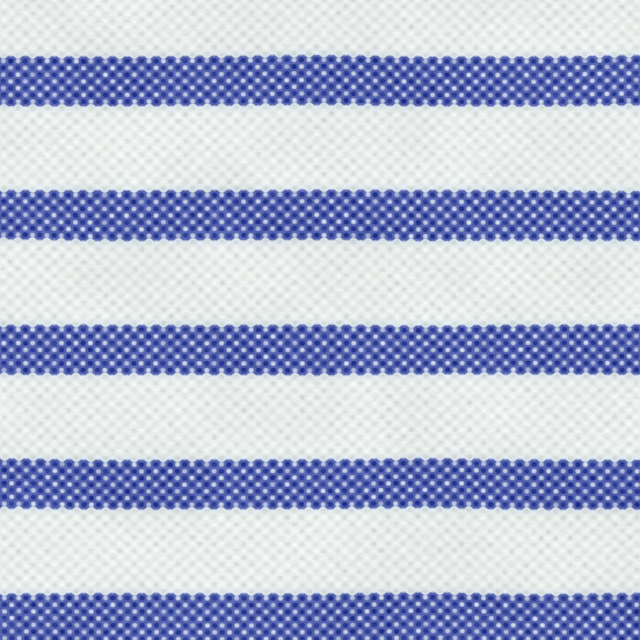
Write a Shadertoy shader that draws this texture.

```glsl
// Plain-woven white cotton with horizontal blue stripes.

const float PI = 3.14159265;

float hash(vec2 p) {
    return fract(sin(dot(p, vec2(127.1, 311.7))) * 43758.5453);
}

float noise(vec2 p) {
    vec2 i = floor(p), f = fract(p);
    f = f * f * (3.0 - 2.0 * f);
    return mix(mix(hash(i), hash(i + vec2(1, 0)), f.x),
               mix(hash(i + vec2(0, 1)), hash(i + vec2(1, 1)), f.x), f.y);
}

void mainImage(out vec4 fragColor, in vec2 fragCoord) {
    vec2 uv = fragCoord / iResolution.xy;

    // Thread coordinates: one unit per thread, slightly uneven
    vec2 drift = vec2(noise(uv * vec2(7.0, 9.0)), noise(uv * vec2(6.0, 8.0) + 31.0)) - 0.5;
    vec2 thread = vec2(uv.x * 88.0, (uv.y - 0.837) / 0.0105) + 0.3 * drift;
    vec2 cell = floor(thread);
    float jitter = hash(cell);
    float grain = noise(thread * vec2(2.0, 3.0)) - 0.5;

    // Checkered weave: positive where the warp is on top, negative for the weft
    float weave = sin(PI * thread.x) * sin(PI * thread.y);
    float warpTop = smoothstep(0.08, 0.95, weave) * mix(0.75, 1.1, jitter);
    float weftTop = smoothstep(0.1, 0.8, -weave) * mix(0.8, 1.1, jitter);

    // Seven blue threads in every twenty, with toothed edges
    float edge = abs(mod(thread.y + 6.5, 20.0) - 10.0) - 3.6 + 0.28 * sin(PI * thread.x);
    float soft = 0.12 + 60.0 / iResolution.y;
    float stripe = 1.0 - smoothstep(-soft, soft, edge);

    // White cloth with grey gaps and a faint blue fringe beside the stripes
    vec3 white = mix(vec3(0.91, 0.93, 0.915), vec3(0.95, 0.965, 0.95), warpTop);
    white = mix(white, vec3(0.81, 0.845, 0.845), 0.75 * weftTop * mix(0.5, 1.0, hash(cell + 17.0)));
    white -= vec3(0.05, 0.035, 0.005) * (1.0 - smoothstep(0.0, 1.6, edge));

    // Blue floats with pale warp dots between them
    vec3 blue = mix(vec3(0.33, 0.39, 0.68), vec3(0.15, 0.21, 0.55), weftTop);
    blue = mix(blue, vec3(0.78, 0.81, 0.90), warpTop);

    // Fibre grain and broad mottling
    vec3 color = mix(white, blue, stripe);
    color += grain * mix(0.035, 0.08, stripe);
    color += 0.025 * (noise(uv * 14.0 + 5.0) - 0.5);
    fragColor = vec4(clamp(color, 0.0, 1.0), 1.0);
}
```
